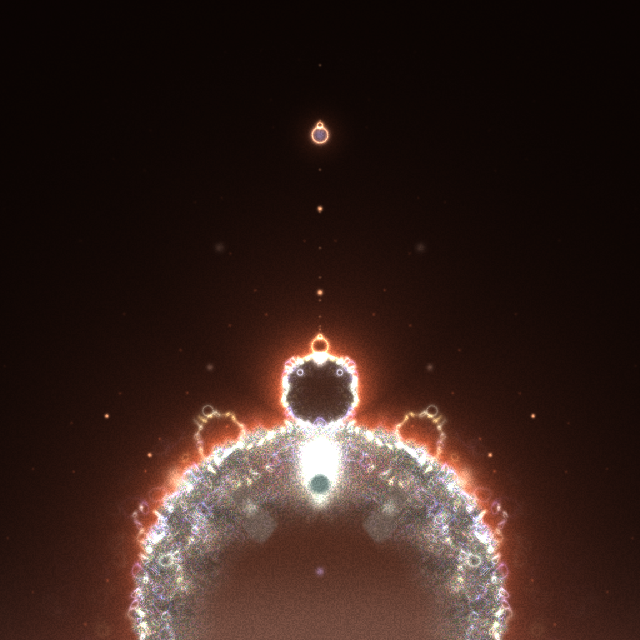
A Shadertoy shader for this background:

```glsl
// A glowing fractal dome with a round head and a thin spire of sparks.
// Mirrored distance shapes give body and glow; bead chains and warped
// cellular rings add the lace.

#define DOME_C vec2(0, 0.03)
#define DOME_R vec2(0.29, 0.312)
#define HEAD_C vec2(0, 0.388)
#define HEAD_R 0.058
#define NIGHT vec3(0.036, 0.014, 0.009)
#define BROWN vec3(0.33, 0.18, 0.13)
#define EMBER vec3(0.8, 0.36, 0.21)
#define STONE vec3(0.43, 0.36, 0.32)
#define PEARL vec3(0.78, 0.9, 0.83)
#define SPARK vec3(1, 0.7, 0.5)
#define GRAIN 0.2

float hash(vec2 p) {
  vec3 q = fract(vec3(p.xyx) * 0.1031);
  q += dot(q, q.yzx + 33.33);
  return fract((q.x + q.y) * q.z);
}

float blob(vec2 p, vec2 c, float r) {
  vec2 q = (p - c) / r;
  return exp(-dot(q, q));
}

float ring(vec2 p, vec2 c, float r, float w) {
  return exp(-abs(length(p - c) - r) / w);
}

// Pearl, violet or straw, chosen by a random value
vec3 tint(float h) {
  vec3 cool = mix(PEARL, vec3(0.5, 0.48, 0.95), smoothstep(0.45, 0.8, h));
  return mix(vec3(0.85, 0.8, 0.5), cool, smoothstep(0.05, 0.3, h));
}

// Cellular field of small rings
vec3 lace(vec2 p, float scale) {
  vec2 q = p * scale;
  vec3 sum = vec3(0);
  for (int k = 0; k < 9; k++) {
    vec2 id = floor(q) + vec2(k % 3 - 1, k / 3 - 1);
    float h = hash(id + 7.0);
    vec2 c = id + vec2(hash(id + 21.0), hash(id + 53.0));
    sum += tint(h) * ring(q, c, 0.1 + 0.32 * h, 0.09) * hash(id + 91.0);
  }
  return sum;
}

// Uneven chain of ringlets along an ellipse
vec3 beads(vec2 p, vec2 center, vec2 radii, float stepAngle, float size) {
  vec2 q = (p - center) / radii;
  float nearest = round(atan(q.x, q.y) / stepAngle);
  vec3 sum = vec3(0);
  for (int i = -1; i <= 1; i++) {
    float n = nearest + float(i);
    float h = hash(vec2(abs(n), size * 900.0)), r = size * (0.25 + h * h);
    float a = (n + 0.6 * h - 0.3) * stepAngle;
    vec2 c = center + radii * vec2(sin(a), cos(a)) * (0.96 + 0.06 * h);
    sum += tint(h) * (ring(p, c, r, 0.002) + blob(p, c + vec2(0, r), 0.004)) * (1.2 - 0.6 * h);
  }
  return sum;
}

// Sparse faint sparks
vec3 sparks(vec2 p, float scale) {
  vec2 id = floor(p * scale);
  vec2 c = 0.2 + 0.6 * vec2(hash(id + 3.0), hash(id + 17.0));
  return EMBER * blob(fract(p * scale), c, 0.0023 * scale) * step(0.72, hash(id + 41.0));
}

void mainImage(out vec4 fragColor, in vec2 fragCoord) {
  vec2 p = (fragCoord - vec2(0.5 * iResolution.x, 0)) / iResolution.y;
  vec2 dust = floor(p * 512.0) + 300.0;
  p.x = abs(p.x);
  vec2 w = p + 0.004 * sin(p.yx * 83.0) + 0.002 * sin(p.yx * 217.0 + p * 90.0);

  // Signed shapes
  vec2 q = abs(p - DOME_C) / DOME_R;
  float angle = atan(q.x, q.y);
  float dome = 0.29 * (pow(pow(q.x, 2.2) + pow(q.y, 2.2), 1.0 / 2.2) - 1.0);
  dome += (0.004 * sin(angle * 31.0) + 0.003 * sin(angle * 73.0)) * exp(-abs(dome) / 0.015);
  float head = length(p - HEAD_C) - HEAD_R;
  float away = max(min(dome, head), 0.0);
  float upper = smoothstep(0.02, 0.27, p.y);

  // Night, layered glow and faint outer bubbles
  vec3 col = NIGHT + vec3(0.25, 0.115, 0.078) * exp(-away / 0.165);
  col += vec3(0.13, 0.08, 0.068) * exp(-p.y / 0.12);
  col += EMBER * exp(-away / 0.023) * mix(0.15, 0.8, upper);
  col += 0.4 * sparks(p, 17.0) * exp(-away / 0.17);
  col += 0.4 * lace(w, 26.0) * exp(-away / 0.022) * smoothstep(0.38, 0.3, p.y);
  col += 0.2 * lace(w, 18.0) * exp(-away / 0.07) * smoothstep(0.18, 0.04, p.y);

  // Head
  float headRim = exp(min(head, 0.0) / 0.014);
  vec3 headCol = mix(BROWN * 0.8, STONE, headRim) + (lace(w, 60.0) + lace(p, 130.0)) * headRim * 0.5;
  col = mix(col, headCol, smoothstep(0.004, -0.004, head));
  col += mix(0.25, 0.5, smoothstep(0.36, 0.44, p.y)) * (PEARL + 0.4 * EMBER) * exp(-abs(head) / 0.003);
  col += 0.5 * beads(w, HEAD_C, vec2(HEAD_R), 0.17, 0.007);
  col += 0.8 * tint(0.6) * ring(p, vec2(0.031, 0.418), 0.004, 0.002);

  // Dome shell around a brown hollow
  float shell = smoothstep(0.75, 1.2, length(w / vec2(0.205, 0.215)));
  float rim = exp(min(dome, 0.0) / 0.03);
  float cloud = 0.5 + 0.25 * (sin(w.x * 71.0 + 2.0 * sin(w.y * 47.0)) + sin(w.y * 83.0 + 1.0));
  vec3 body = mix(BROWN + 0.12 * smoothstep(0.15, 0.0, p.y), STONE * (0.8 + 0.4 * cloud), shell);
  body += PEARL * rim * mix(0.1, 0.4, upper) * (0.6 + 0.6 * cloud);
  vec3 web = lace(w, 22.0) * 0.25 + lace(w, 50.0) * 0.4 + lace(w, 120.0) * 0.45;
  body += web * shell * (0.4 + 0.75 * rim);
  body = mix(body, vec3(0.57, 0.38, 0.32), 0.65 * blob(p, vec2(0.077, 0.27), 0.032));
  body += 0.3 * beads(w, DOME_C, DOME_R * 0.83, 0.09, 0.011) * shell;
  body *= 1.0 + 0.3 * shell * (vec3(hash(dust), hash(dust + 9.0), hash(dust + 5.0)) - 0.5);
  col = mix(col, body, smoothstep(0.008, -0.012, dome));
  col += 0.45 * beads(w, DOME_C, DOME_R * 0.99, 0.06, 0.009);

  // Grey bulbs inside the shell
  vec2 bulb = vec2(0.096, 0.182), bud = vec2(0.122, 0.223);
  float bulbs = smoothstep(0.03, 0.018, length(w - bulb));
  bulbs = max(bulbs, smoothstep(0.021, 0.01, length((w - bud) * vec2(1.25, 0.85))));
  col = mix(col, STONE + 0.12 * lace(p, 100.0), 0.75 * bulbs);
  col += 0.3 * PEARL * blob(p, vec2(0.108, 0.207), 0.01);

  // Side rings and bright shoulders
  vec2 side = vec2(0.159, 0.32);
  col += 0.3 * tint(0.15) * ring(w, side, 0.035, 0.004);
  col += 0.25 * beads(w, side, vec2(0.035), 0.4, 0.007);
  col += 0.35 * PEARL * ring(p, side + vec2(0.016, 0.038), 0.008, 0.002);
  col += 0.3 * beads(w, vec2(0.266, 0.182), vec2(0.022), 0.6, 0.006);
  col += 0.4 * PEARL * blob(w, vec2(0.228, 0.252), 0.016);
  col += 0.5 * PEARL * ring(w, vec2(0.236, 0.128), 0.01, 0.004);

  // White core with a dark pupil
  col += blob(p, vec2(0, 0.28), 0.028) + 0.25 * blob(p, vec2(0, 0.29), 0.05);
  col += PEARL * (0.7 * blob(p, vec2(0, 0.245), 0.026) + 0.5 * blob(p, vec2(0, 0.218), 0.013));
  col = mix(col, vec3(0.46, 0.54, 0.52), smoothstep(0.022, 0.01, length(p - vec2(0, 0.244))));
  col += 0.4 * tint(0.7) * blob(p, vec2(0, 0.107), 0.006);

  // Crown ring, and its small echo on the spire
  vec2 crown = vec2(0, 0.459), echo = vec2(0, 0.789), tip = vec2(0, 0.015);
  col = mix(col, EMBER * 0.6, blob(p, crown, 0.01));
  col += SPARK * (ring(p, crown, 0.0125, 0.0025) + ring(p, crown + tip, 0.003, 0.002));
  col += blob(p, vec2(0, 0.438), 0.009);
  col += SPARK * (ring(p, echo, 0.012, 0.0022) + ring(p, echo + tip, 0.004, 0.002));
  col += 0.55 * tint(0.65) * blob(p, echo, 0.01) + 0.16 * EMBER * blob(p, echo, 0.032);

  // Spire sparks, fading dust and paired outer stars
  float stars = blob(p, vec2(0, 0.674), 0.0036) + blob(p, vec2(0, 0.543), 0.004);
  for (float i = 0.0; i < 10.0; i++)
    stars += 0.25 * blob(p, vec2(0, 0.485 + 0.0051 * i * i), 0.002);
  stars += 0.9 * blob(p, vec2(0.333, 0.35), 0.003) + 0.8 * blob(p, vec2(0.266, 0.289), 0.003);
  col += SPARK * stars;
  col += STONE * (0.3 * blob(p, vec2(0.157, 0.613), 0.007) + 0.5 * blob(p, vec2(0.172, 0.426), 0.005));

  fragColor = vec4(clamp(col * (1.0 + GRAIN * (hash(dust) - 0.5)), 0.0, 1.0), 1);
}
```
